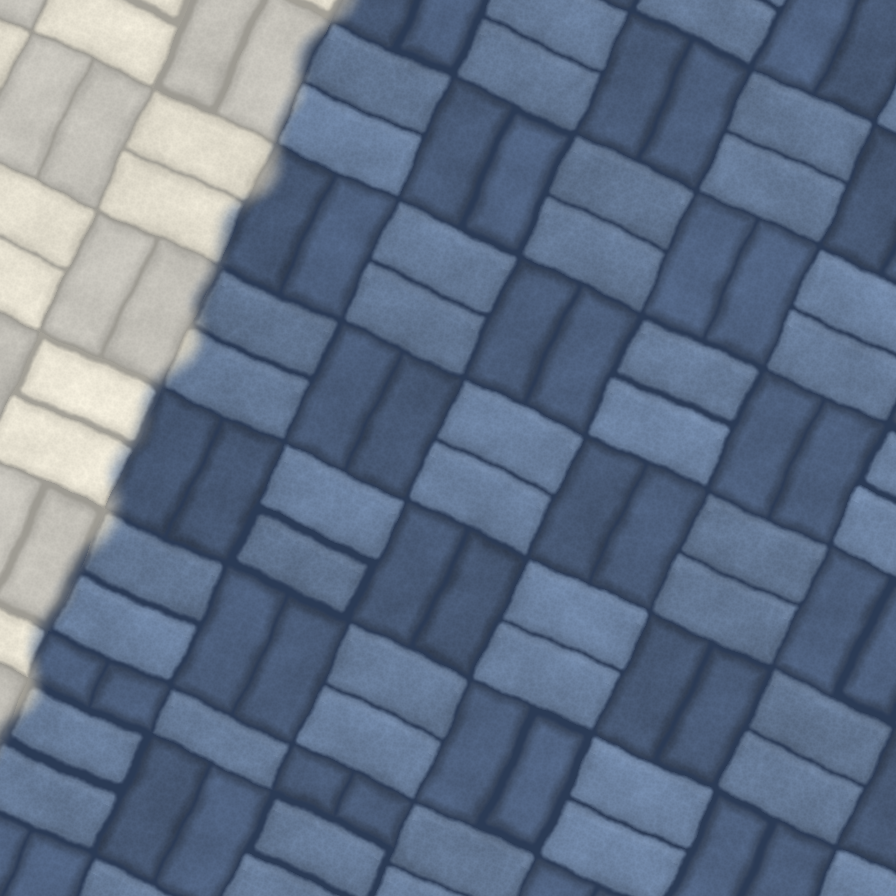
Reproduce this texture procedurally as a WebGL 1 fragment shader.

```glsl
precision highp float;
uniform vec2 u_resolution;

#define BLOCK 0.150
#define TILT 0.432
#define ORIGIN vec2(0.553, 0.479)
#define JOINT 0.012
#define CORNER 0.03
#define WEAR 0.045
#define SHADOW_EDGE -2.5
#define SLIP_ROW 2.88
#define SUN_PALE vec3(0.90, 0.88, 0.82)
#define SUN_GREY vec3(0.77, 0.76, 0.73)
#define SHADE_PALE vec3(0.40, 0.48, 0.595)
#define SHADE_DARK vec3(0.292, 0.362, 0.475)

float hash(vec2 p) {
  return fract(sin(dot(p, vec2(127.1, 311.7))) * 4375.85);
}

// Distance to the nearest scattered point
float cellular(vec2 p) {
  vec2 cell = floor(p);
  float nearest = 1.5;
  for (int y = -1; y <= 1; y++) {
    for (int x = -1; x <= 1; x++) {
      vec2 c = cell + vec2(float(x), float(y));
      vec2 point = c + vec2(hash(c), hash(c + 37.0));
      nearest = min(nearest, length(point - p));
    }
  }
  return nearest;
}

// Layered sines, each layer turned and bent by the last
float stains(vec2 p) {
  float sum = 0.0;
  float gain = 0.5;
  for (int i = 0; i < 5; i++) {
    sum += gain * sin(p.x + 1.3 * sin(p.y)) * cos(p.y + sum);
    p = mat2(1.4, 1.1, -1.1, 1.4) * p + 1.7;
    gain *= 0.62;
  }
  return sum;
}

float roundedBox(vec2 p, vec2 halfSize, float radius) {
  vec2 d = abs(p) - halfSize + radius;
  return length(max(d, 0.0)) + min(max(d.x, d.y), 0.0) - radius;
}

void main() {
  float side = min(u_resolution.x, u_resolution.y);
  float pixel = 1.0 / (side * BLOCK);
  vec2 d = (gl_FragCoord.xy / side - ORIGIN) / BLOCK;
  float c = cos(TILT);
  float s = sin(TILT);
  vec2 paving = vec2(c * d.x - s * d.y, -s * d.x - c * d.y);

  // Hand-laid wobble, and a slipped row in one corner
  vec2 q = paving + 0.012 * sin(paving.yx * vec2(5.3, 4.7) + vec2(0.4, 2.0));
  q += 0.005 * sin(paving.yx * vec2(19.0, 23.0));
  float slipJoint = -1.0;
  if (q.x < 0.5) {
    slipJoint = JOINT - abs(q.y - SLIP_ROW);
    if (q.y > SLIP_ROW) q.y += 3.5 - SLIP_ROW;
  }

  // Basket weave: pairs of bricks, turned in alternate blocks
  vec2 cell = floor(q + 0.5);
  vec2 local = q - cell;
  float turned = mod(cell.x + cell.y, 2.0);
  vec2 brick = turned > 0.5 ? local.yx : local;
  float second = step(0.0, brick.y);
  brick.y -= second * 0.5 - 0.25;
  vec2 id = cell * 2.0 + vec2(second, 0.37);
  float tone = hash(id);
  float inset = JOINT + WEAR * pow(hash(id + 9.0), 5.0);
  float edge = roundedBox(brick, vec2(0.5, 0.25) - inset, CORNER);
  edge = max(edge, slipJoint);

  // Stone surface
  float stain = stains(paving * 6.0 + tone * 20.0);
  float pits = cellular(paving * 22.0) - 0.45;
  float grain = cellular(paving * 48.0) - 0.45;
  float surface = 0.07 * stain + 0.07 * pits + 0.06 * grain;
  float bevel = smoothstep(0.0, 0.09, -edge + 0.012 * stain);
  float cover = 1.0 - smoothstep(-0.012 - pixel, 0.012 + pixel, edge + 0.012 * pits);

  // Shaded bricks, darker toward worn rims
  vec3 shade = mix(SHADE_PALE, SHADE_DARK, turned);
  shade *= 0.93 + 0.14 * tone + 1.1 * surface;
  shade *= mix(mix(0.90, 0.76, turned), 1.0, bevel);
  shade *= 1.0 - 0.12 * brick.y * (1.0 - turned);
  float lip = smoothstep(0.045, 0.0, abs(edge + 0.045)) * step(brick.y, -0.12);
  shade += 0.035 * lip * (1.0 - turned);
  shade = mix(vec3(0.17, 0.23, 0.335), shade, cover);

  // Sunlit bricks with pale sandy joints
  vec3 sun = mix(SUN_PALE, SUN_GREY, turned);
  sun *= 0.96 + 0.07 * tone + 0.6 * surface;
  sun *= mix(0.92, 1.0, bevel);
  sun = mix(vec3(0.60, 0.59, 0.56), sun, 0.15 + 0.85 * cover);

  // Soft, uneven shadow edge
  float border = SHADOW_EDGE + 0.06 * sin(paving.y * 4.2 + 1.1) + 0.04 * sin(paving.y * 9.0);
  float shadow = smoothstep(-0.11, 0.11, paving.x - border + 0.03 * stain);
  gl_FragColor = vec4(mix(sun, shade, shadow), 1.0);
}
```
